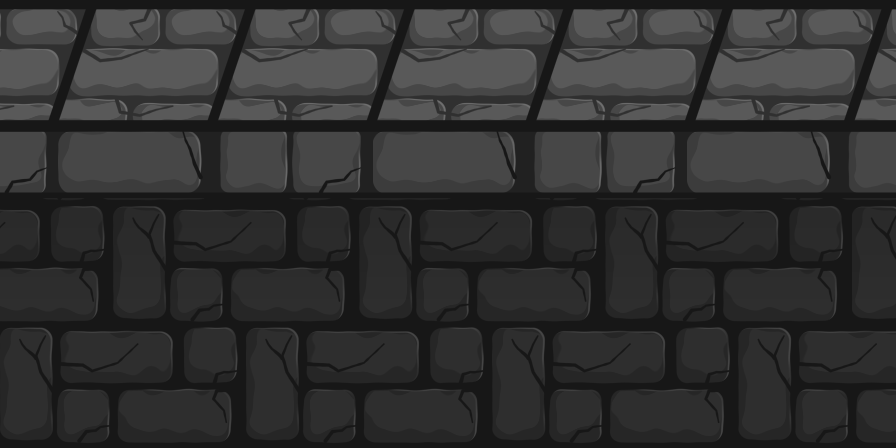
A Shadertoy shader for this texture:

```glsl
// Cartoon stone masonry in three courses: slanted cap slabs, a ledge and a brick wall.
// Each course folds x into one repeat, then paints rounded stones with a noisy lit
// face, a bright upper-right rim and tapering polyline cracks.

#define CANVAS vec2(768.0, 384.0)  // layout units spanning the canvas, y down
#define CAP_PERIOD 136.4
#define LEDGE_PERIOD 269.3
#define WALL_PERIOD 211.0
#define WALL_ROW 104.0
#define SLANT 0.336                // sideways lean of the cap joints
#define JOINT 0.09                 // darkest grey: joints, bands and cracks
#define CAP_MORTAR 0.19
#define LEDGE_MORTAR 0.13
#define EDGE_WOBBLE 1.6
#define FACE_WOBBLE 13.0
#define CRACK_WIDTH 1.7

float unitsPerPixel;

// Smooth coverage of a signed distance
float fill(float d) {
    return smoothstep(0.75, -0.75, d / unitsPerPixel);
}

vec2 gradient(vec2 cell) {
    vec2 h = vec2(dot(cell, vec2(127.1, 311.7)), dot(cell, vec2(269.5, 183.3)));
    return fract(sin(h) * 43758.5) * 2.0 - 1.0;
}

float gradientNoise(vec2 p) {
    vec2 i = floor(p), f = fract(p), s = f * f * (3.0 - 2.0 * f);
    vec2 e = vec2(1.0, 0.0);
    float a = dot(gradient(i), f);
    float b = dot(gradient(i + e), f - e);
    float c = dot(gradient(i + e.yx), f - e.yx);
    float d = dot(gradient(i + 1.0), f - 1.0);
    return mix(mix(a, b, s.x), mix(c, d, s.x), s.y);
}

float roundBox(vec2 p, vec2 halfSize, float radius) {
    vec2 q = abs(p) - halfSize + radius;
    return length(max(q, 0.0)) + min(max(q.x, q.y), 0.0) - radius;
}

// Paints one stone; bounds = left, top, right, bottom; greys = shade, lit, rim
float stone(float tone, vec2 p, vec4 bounds, float radius, vec3 greys) {
    vec2 halfSize = 0.5 * (bounds.zw - bounds.xy);
    vec2 q = p - 0.5 * (bounds.xy + bounds.zw);
    float wobble = EDGE_WOBBLE * gradientNoise(p / 17.0);
    float body = roundBox(q, halfSize, radius) + wobble;
    float face = roundBox(q - vec2(2.0, -4.0), halfSize - vec2(4.0, 5.0), radius)
               + FACE_WOBBLE * gradientNoise(p / 21.0 + 7.3);
    float inner = roundBox(q + vec2(1.5, -1.0), halfSize, radius) + wobble;
    float rim = (1.0 - fill(inner)) * smoothstep(-0.35, 0.15, gradientNoise(p / 26.0 + 3.1));
    float surface = mix(greys.x, greys.y, fill(max(face, body + 1.0)));
    return mix(tone, mix(surface, greys.z, rim), fill(body));
}

// Coverage of a five-point polyline that thins towards its end
float crack(vec2 p, vec2 path[5]) {
    float d = 1e3;
    for (int i = 0; i < 4; i++) {
        vec2 ab = path[i + 1] - path[i], ap = p - path[i];
        float t = clamp(dot(ap, ab) / max(dot(ab, ab), 1e-4), 0.0, 1.0);
        d = min(d, length(ap - ab * t) - CRACK_WIDTH * (1.0 - 0.16 * (float(i) + t)));
    }
    return fill(d + 0.5 * gradientNoise(p / 5.0));
}

// Slanted slabs, each a clipped patch of rough stones
float capCourse(vec2 p) {
    float lean = 80.7 - SLANT * p.y;
    float u = mod(p.x - lean, CAP_PERIOD);
    vec2 q = vec2(u + lean, p.y);
    vec4 stones[5] = vec4[5](vec4(78, 4, 137, 39), vec4(142, 7, 202, 38),
        vec4(60, 42, 187, 82), vec4(34, 85, 109, 112), vec4(114, 89, 186, 112));
    float tone = CAP_MORTAR;
    for (int i = 0; i < 5; i++) tone = stone(tone, q, stones[i], 11.0, vec3(0.28, 0.35, 0.43));
    float cracks = crack(q, vec2[5](vec2(70, 42), vec2(86, 52), vec2(104, 50), vec2(118, 45), vec2(127, 42)));
    cracks = max(cracks, crack(q, vec2[5](vec2(128, 8), vec2(124, 17), vec2(112, 20), vec2(116, 27), vec2(122, 34))));
    cracks = max(cracks, crack(q, vec2[5](vec2(205, 30), vec2(198, 25), vec2(192, 22), vec2(190, 15), vec2(186, 10))));
    cracks = max(cracks, crack(q, vec2[5](vec2(100, 85), vec2(103, 96), vec2(120, 99), vec2(134, 94), vec2(148, 91))));
    tone = mix(tone, CAP_MORTAR, cracks);
    float gap = min(u, CAP_PERIOD - u) - 4.5;
    return mix(tone, JOINT, fill(gap * inversesqrt(1.0 + SLANT * SLANT)));
}

// One long and two short blocks per repeat
float ledgeCourse(vec2 p) {
    vec2 q = vec2(mod(p.x - 50.0, LEDGE_PERIOD), p.y - 113.0);
    vec4 stones[3] = vec4[3](vec4(0, -1, 122, 53), vec4(139, -3, 196, 53), vec4(201, -3, 259, 53));
    float tone = LEDGE_MORTAR;
    for (int i = 0; i < 3; i++)
        tone = stone(tone, q, stones[i], i == 0 ? 13.0 : 8.0, vec3(0.235, 0.28, 0.41));
    float cracks = crack(q, vec2[5](vec2(122, 39), vec2(117, 28), vec2(113, 15), vec2(109, 7), vec2(107, 0)));
    cracks = max(cracks, crack(q, vec2[5](vec2(225, 52), vec2(230, 43), vec2(245, 41), vec2(251, 34), vec2(259, 31))));
    return mix(tone, JOINT, cracks);
}

// Two shifted rows of one upright, two long and two square bricks
float wallCourse(vec2 p) {
    float row = floor((p.y - 175.0) / WALL_ROW);
    vec2 q = vec2(mod(p.x - 97.0 * (1.0 - row), WALL_PERIOD), p.y - 178.0 - row * WALL_ROW);
    vec4 bricks[5] = vec4[5](vec4(0, -1, 45, 95), vec4(52, 2, 148, 46),
        vec4(158, -1, 203, 46), vec4(49, 52, 94, 97), vec4(101, 52, 198, 97));
    vec3 greys = vec3(0.15, 0.182, 0.27) * mix(0.91, 1.0, smoothstep(178.0, 290.0, p.y));
    float tone = JOINT;
    for (int i = 0; i < 5; i++) tone = stone(tone, q, bricks[i], 10.0, greys);
    float cracks = crack(q, vec2[5](vec2(46, 54), vec2(35, 37), vec2(31, 23), vec2(35, 13), vec2(39, 6)));
    cracks = max(cracks, crack(q, vec2[5](vec2(31, 25), vec2(27, 21), vec2(22, 17), vec2(19, 13), vec2(17, 9))));
    cracks = max(cracks, crack(q, vec2[5](vec2(52, 30), vec2(71, 31), vec2(79, 36), vec2(101, 29), vec2(118, 13))));
    cracks = max(cracks, crack(q, vec2[5](vec2(184, 46), vec2(186, 39), vec2(192, 37), vec2(196, 37), vec2(203, 36))));
    cracks = max(cracks, crack(q, vec2[5](vec2(200, 52), vec2(186, 53), vec2(183, 60), vec2(192, 70), vec2(194, 80))));
    cracks = max(cracks, crack(q, vec2[5](vec2(68, 96), vec2(74, 88), vec2(82, 87), vec2(86, 84), vec2(94, 83))));
    return mix(tone, JOINT, cracks);
}

void mainImage(out vec4 fragColor, in vec2 fragCoord) {
    vec2 uv = fragCoord / iResolution.xy;
    vec2 p = vec2(uv.x, 1.0 - uv.y) * CANVAS;
    unitsPerPixel = CANVAS.y / iResolution.y;

    // Courses separated by dark bands
    float tone = p.y < 170.0 ? JOINT : wallCourse(p);
    if (p.y < 108.0) tone = mix(tone, capCourse(p), fill(abs(p.y - 55.5) - 47.5));
    else if (p.y < 170.0) tone = mix(tone, ledgeCourse(p), fill(abs(p.y - 139.0) - 26.0));
    fragColor = vec4(vec3(tone), 1.0);
}
```
